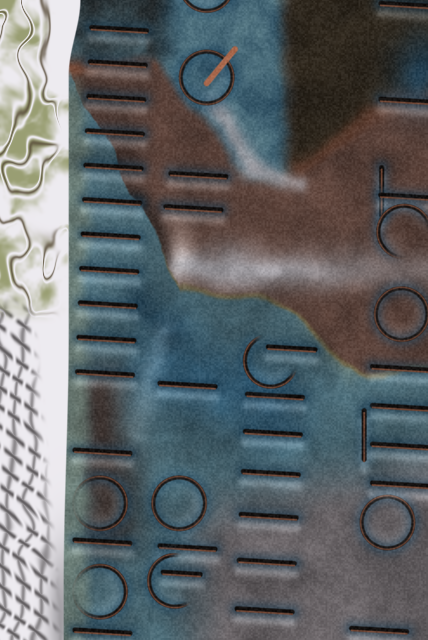
This texture is drawn by a WebGL 1 fragment shader. Its source:

```glsl
precision highp float;
uniform vec2 u_resolution;

const float HEIGHT = 7.68, GROOVE = .03, RING = .024, GRAIN = .085;
const vec3 BROWN = vec3(.34, .25, .22), DARK = vec3(.1, .085, .08), OLIVE = vec3(.17, .145, .11),
  TEAL = vec3(.27, .38, .42), BLUE = vec3(.13, .29, .4), GREY = vec3(.39, .37, .38),
  SILVER = vec3(.6, .59, .61), SAGE = vec3(.43, .49, .45), COPPER = vec3(.55, .34, .25),
  GOLD = vec3(.45, .4, .26), WHITE = vec3(.93, .92, .94), LIME = vec3(.6, .62, .45);

float hash(vec2 p) {
  vec3 q = fract(p.xyx * .1031);
  q += dot(q, q.yzx + 33.33);
  return fract((q.x + q.y) * q.z);
}
float noise(vec2 p) {
  vec2 i = floor(p), f = fract(p);
  f *= f * (3. - 2. * f);
  return mix(mix(hash(i), hash(i + vec2(1, 0)), f.x),
             mix(hash(i + vec2(0, 1)), hash(i + 1.), f.x), f.y);
}
float fbm(vec2 p) {
  float sum = 0., amp = .5;
  for (int i = 0; i < 4; i++) { sum += amp * noise(p); p = p * 2.03 + 7.1; amp *= .5; }
  return sum;
}
float bell(float x, float w) { x /= w; return exp(-x * x); }
float blob(vec2 p, vec4 e) { return bell(length((p - e.xy) / e.zw), 1.); }
float ramp(float a, float b, float x) { x = clamp((x - a) / (b - a), 0., 1.); return x * x * (3. - 2. * x); }
float segment(vec2 p, vec4 s) {
  vec2 b = s.zw - s.xy;
  p -= s.xy;
  return length(p - b * clamp(dot(p, b) / dot(b, b), 0., 1.));
}
float streak(vec2 p, vec4 s, float w) { return bell(segment(p, s), w); }
float cover(float d, float w) {
  float px = HEIGHT / u_resolution.y;
  return ramp(w + px, w - px, d);
}
void tint(inout vec3 c, vec3 hue, float amount) { c = mix(c, hue, amount); }

// Pressed line: blue halo, pale lip, dark slot, copper core
void groove(inout vec3 c, vec2 p, float x, float y, vec2 arm) {
  vec4 s = vec4(-arm, arm);
  p -= vec2(x, y);
  float d = segment(p, s);
  tint(c, BLUE * .8, .55 * bell(d, .1));
  c += .17 * streak(p - vec2(0, .125), s, .06);
  tint(c, DARK * .7, cover(d, GROOVE));
  tint(c, COPPER, .8 * cover(segment(p - vec2(0, .025), s), .01));
}
// Pressed circle, faded toward "open"
void ring(inout vec3 c, vec2 p, float x, float y, vec2 open) {
  p -= vec2(x, y);
  float l = length(p), d = l - .31, seen = ramp(.5, -.1, dot(p, open) / max(l, .01));
  tint(c, BLUE, .5 * seen * bell(d, .09));
  c += .09 * seen * bell(l - .2, .08) * ramp(-.3, .3, p.x + p.y);
  tint(c, DARK, seen * cover(abs(d), RING));
  tint(c, COPPER, .7 * seen * cover(abs(d - .012), .009));
}

vec3 metal(vec2 p) {
  vec2 w = p + .24 * (vec2(fbm(p * 1.8), fbm(p * 1.8 + 19.)) - .47);
  float n = fbm(w * 2.6), x = w.x, y = w.y;
  // lower sheet
  vec3 c = mix(TEAL, GREY, ramp(5.5, 6.5, y + .25 * x - .75) * ramp(1.9, 2.8, x));
  tint(c, BLUE * 1.1, .6 * streak(w, vec4(2.1, 4.4, 3.2, 4.9), .5));
  tint(c, BLUE * .65, .65 * streak(w, vec4(1.7, 3.6, 2.1, 4), .2));
  c += .12 * streak(w, vec4(2, 4, 1.7, 5.2), .13);
  tint(c, SAGE, .6 * streak(w, vec4(3.6, 3.7, 4.2, 4.4), .14));
  tint(c, BROWN * .7, .85 * streak(w, vec4(1.22, 4.7, 1.3, 6.3), .35));
  // upper sheet with a pointed lower corner
  float edge = y - min(3.52 + .95 * ramp(3., 4.5, x), 2.1 * x - 1.);
  vec3 top = BROWN * (.8 + .2 * ramp(1.3, 2.1, x));
  tint(top, SILVER, bell(y - 3.22, .23) * ramp(1.8, 2.2, x) * (1. - .5 * ramp(3., 5., x)));
  top += .32 * blob(w, vec4(2.12, 3.08, .16, .42));
  tint(top, DARK * 1.5, .75 * streak(w, vec4(1.65, 2.4, 1.93, 3.2), .16));
  float pool = ramp(-.15, .15, 1.35 * x - y - 1.87) * ramp(2.3, 2., y) * ramp(3.65, 3.35, x);
  tint(top, mix(BLUE, TEAL * 1.1, n * 1.5), pool);
  tint(top, SILVER, .8 * streak(w, vec4(2.6, 1.3, 3.05, 2), .12));
  tint(top, SILVER, .75 * streak(w, vec4(3.05, 2.05, 3.6, 2.2), .1));
  float rim = y - 2.05 + .85 * ramp(3.4, 4.8, x), right = ramp(3.3, 3.6, x);
  tint(top, OLIVE, right * ramp(.1, -.12, rim));
  tint(top, COPPER * .7, .6 * right * bell(rim, .13));
  tint(top, BLUE, .75 * blob(w, vec4(5.05, .9, .3, .4)));
  tint(c, top, ramp(.04, -.04, edge));
  tint(c, GOLD, .65 * bell(edge, .04) * ramp(1.8, 2.2, x));
  // crumpled corner and left fold
  tint(c, mix(DARK, TEAL, n), ramp(.85, .6, y) * ramp(2.2, 1.8, x));
  tint(c, COPPER * .8, .8 * streak(w, vec4(.85, .82, 1.85, .76), .07));
  tint(c, SAGE, .8 * ramp(1.15, .95, x) * ramp(.8, 1.2, y));
  return c * (.72 + .58 * n);
}

vec3 panel(vec2 p) {
  vec2 w = p + .18 * (noise(p * 3.) - .5);
  vec3 c = mix(LIME, WHITE, ramp(.35, .68, fbm(w * 2.5) + .2 * ramp(.4, .8, p.x)));
  // curled relief
  float curl = abs(noise(w * vec2(5, 2.8) + 4.) - .5);
  tint(c, WHITE, bell(curl - .09, .035));
  tint(c, OLIVE * 2., .75 * bell(curl, .035) * ramp(.75, .6, p.x));
  // slanted weave
  vec2 g = vec2(w.x + .08 * w.y, w.y - .75 * w.x) * 4.2, f = fract(g) - .5;
  float dash = max(bell(f.y, .16) * ramp(.5, .3, abs(f.x)), .7 * bell(f.x, .12));
  dash *= ramp(.1, -.1, p.x - .09 * p.y - .02);
  tint(c, mix(WHITE, GREY * .75, dash * .85), ramp(3.5, 3.9, p.y));
  return mix(c, SILVER * .87, .7 * blob(p, vec4(.75, 7.4, .18, .8)));
}

void marks(inout vec3 c, vec2 p) {
  vec2 arm = vec2(.33, .02), none = vec2(0);
  for (int i = 0; i < 11; i++) {
    float k = float(i);
    groove(c, p, 1.43 - .017 * k, .35 + .413 * k, arm);
    if (i < 6) groove(c, p, 3.3 - .025 * k, 4.75 + .43 * k + .017 * k * k, arm);
    if (i < 4) groove(c, p, 4.8, 4.42 + .465 * k, arm);
    if (i < 3) { groove(c, p, 1.23, 5.42 + 1.08 * k, arm); groove(c, p, 4.9, .06 + 1.15 * k, arm); }
    if (i > 1) continue;
    groove(c, p, 2.38 - .06 * k, 2.1 + .4 * k, arm);
    groove(c, p, 2.25, 4.62 + 1.95 * k, arm);
    groove(c, p, 4.58 - .21 * k, 2.3 + 2.92 * k, vec2(0, .29));
    ring(c, p, 1.2, 6.04 + 1.06 * k, vec2(-.4, 0));
    ring(c, p, 4.82 - .17 * k, 3.77 + 2.5 * k, none);
    ring(c, p, 2.48, .93 - 1.11 * k, none);
  }
  ring(c, p, 4.85, 2.78, vec2(.4));
  ring(c, p, 3.25, 4.33, vec2(.7, -.7));
  ring(c, p, 2.15, 6.04, none);
  ring(c, p, 2.1, 6.97, vec2(1, -.2));
  groove(c, p, 3.5, 4.18, arm * .85);
  groove(c, p, 2.18, 6.88, arm * .67);
  groove(c, p, 4.55, 7.56, arm);
  tint(c, COPPER * 1.2, cover(segment(p, vec4(2.48, 1, 2.82, .59)), .035));
}

void main() {
  vec2 p = vec2(gl_FragCoord.x, u_resolution.y - gl_FragCoord.y) * HEIGHT / u_resolution.y;
  vec3 c = metal(p);
  marks(c, p);
  c += GRAIN * (noise(p * 48.) - .5);
  float fold = .94 - .14 * ramp(0., .9, p.y) - .06 * ramp(4., 7., p.y);
  tint(c, panel(p), cover(p.x - fold, .025));
  gl_FragColor = vec4(clamp(c, 0., 1.), 1);
}
```
